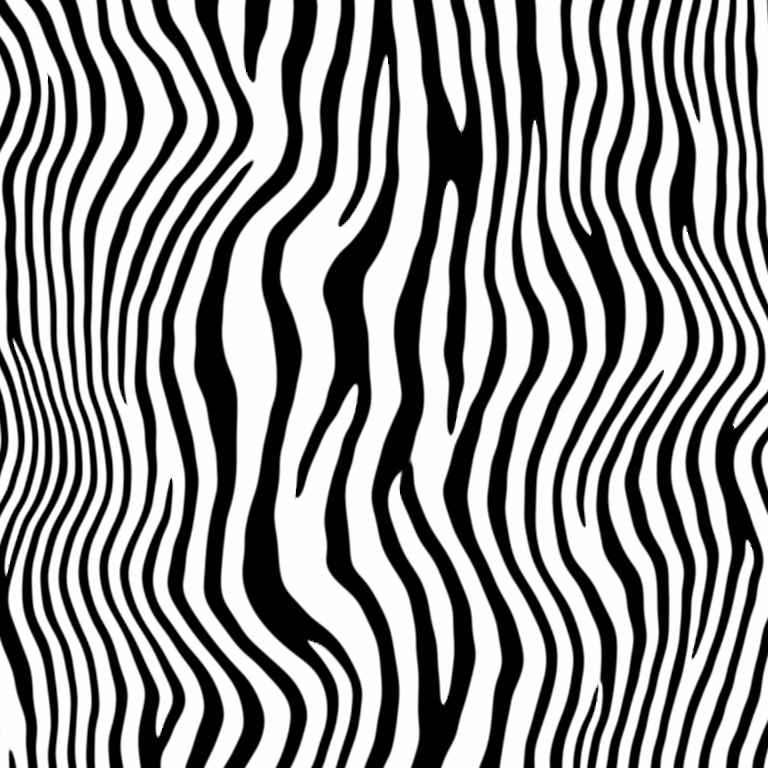
Write a WebGL 2 fragment shader that draws this pattern.

```glsl
#version 300 es
precision highp float;
// Zebra hide: wavering upright black stripes that fork and taper on white.

uniform vec2 u_resolution;
out vec4 outColor;

const float TAU = 6.2831853;
const vec3 PAPER = vec3(0.995);
const vec3 INK = vec3(0.005);
const vec2 FORK_GRID = vec2(6.0, 5.0);  // forks across and up the canvas
const float FORK_TAPER = 0.24;          // smaller values give longer wedges
const float EDGE_SOFTNESS = 0.0021;     // half width of an edge

vec2 hash2(vec2 cell) {
    vec2 k = vec2(dot(cell, vec2(127.1, 311.7)), dot(cell, vec2(269.5, 183.3)));
    return fract(sin(k) * 43758.5453);
}

// Layered sines, each layer turned and finer than the last; about -1 to 1.
float waves(vec2 p, float shift) {
    float sum = 0.0;
    float amplitude = 0.55;
    for (int i = 0; i < 3; i++) {
        sum += amplitude * sin(p.x + shift + 1.3 * sin(p.y + 2.0 * shift));
        p = mat2(0.8, 0.6, -0.6, 0.8) * p * 1.8;
        shift += 2.4;
        amplitude *= 0.5;
    }
    return sum;
}

// Sideways sway: broad bends, then the small wobble of a hand-drawn line.
vec2 sway(vec2 p) {
    float bend = 0.075 * waves(p * vec2(4.5, 6.5), 1.1);
    float wobble = 0.0045 * waves(p * vec2(22.0, 27.0), 4.3);
    return p + vec2(bend + wobble, 0.0);
}

// Stripe count from the left; stripes crowd together towards both sides.
float stripeCount(float x) {
    return 26.0 * x + 1.35 * sin(TAU * x);
}

// Each fork adds one whole stripe above or below its tip.
float forks(vec2 p, vec2 grid, float taper) {
    float turns = 0.0;
    for (float row = -1.0; row <= grid.y; row++) {
        for (float column = -1.0; column <= grid.x; column++) {
            vec2 cell = vec2(column, row);
            vec2 tip = (cell + 0.1 + 0.8 * hash2(cell)) / grid;
            vec2 offset = p - tip;
            float side = mod(row + column, 2.0) < 0.5 ? 1.0 : -1.0;
            turns += side * atan(offset.y * taper, offset.x) / TAU;
        }
    }
    return turns;
}

// Signed stripe height: positive on paper, negative on ink.
float stripes(vec2 p) {
    vec2 q = sway(p);
    float phase = stripeCount(q.x) + forks(q, FORK_GRID, FORK_TAPER);
    phase += 0.22 * waves(q * vec2(13.0, 5.0), 2.7);
    float inkLevel = -0.22 + 0.33 * waves(q * vec2(24.0, 11.0), 0.6);
    return cos(TAU * phase) - inkLevel;
}

void main() {
    vec2 uv = gl_FragCoord.xy / u_resolution;
    float height = stripes(uv);

    // Divide by the slope to turn height into distance from the edge.
    vec2 slope = vec2(dFdx(height), dFdy(height)) * u_resolution;
    float edgeDistance = height / max(length(slope), 25.0);
    float softness = max(EDGE_SOFTNESS, 0.7 / u_resolution.y);
    float paperCover = smoothstep(-softness, softness, edgeDistance);

    outColor = vec4(mix(INK, PAPER, paperCover), 1.0);
}
```
